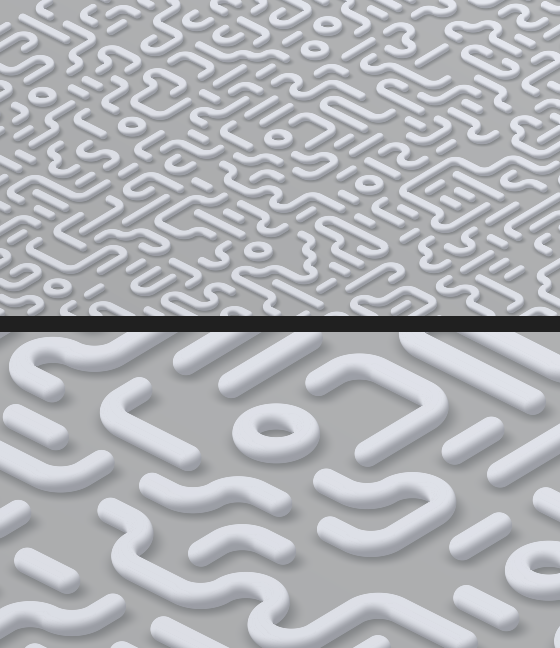
Top: the whole. Bottom: its middle third, enlarged.
Write a Shadertoy shader that draws this pattern.

```glsl
// Pale rounded tubes wander over a grey floor in an oblique parallel view.
// Every lattice cell keeps its two strongest edges; edges kept from both
// sides are linked into bends, bars, pills and rings, then ray marched.
const float CELL = 0.065;      // lattice step in canvas heights
const float TURN = 0.829;      // lattice rotation on the floor
const float TILT = 0.582;      // camera elevation
const float RADIUS = 0.213;    // tube radius in cells
const float AXIS_Z = 0.17;     // height of the tube axis
const float RUN_BIAS = 0.22;   // favours long straight bars
const float FALLOFF = 0.035;   // brightness drift across the canvas
const vec3 FLOOR_LIT = vec3(0.678, 0.682, 0.688);
const vec3 FLOOR_SHADE = vec3(0.510, 0.520, 0.530);
const vec3 TUBE_LIT = vec3(0.868, 0.878, 0.906);
const vec3 TUBE_SHADE = vec3(0.610, 0.620, 0.650);

// East, north, west, south
const vec2 DIRS[4] = vec2[4](vec2(1, 0), vec2(0, 1), vec2(-1, 0), vec2(0, -1));

float hash(vec2 p) {
    vec3 q = fract(p.xyx * 0.1031);
    q += dot(q, q.yzx + 33.33);
    return fract((q.x + q.y) * q.z);
}

vec2 toLattice(vec2 v) {
    float c = cos(TURN), s = sin(TURN);
    return vec2(c * v.x + s * v.y, c * v.y - s * v.x);
}

// Strength of an edge, keyed by its midpoint in half cells
float edgeWeight(vec2 key) {
    bool alongX = mod(key.x, 2.0) > 0.5;
    vec2 run = alongX ? vec2(floor(key.x / 8.0), key.y + 137.0)
                      : vec2(key.x + 291.0, floor(key.y / 8.0));
    return hash(key) + RUN_BIAS * hash(run);
}

vec4 cellWeights(vec2 id) {
    vec4 w;
    for (int i = 0; i < 4; i++) w[i] = edgeWeight(2.0 * id + DIRS[i]);
    return w;
}

// 1 when fewer than two edges of the cell are stronger
float keeps(vec4 weights, float w) {
    return step(dot(step(vec4(w + 1e-5), weights), vec4(1.0)), 1.5);
}

// Which of the four edges carry a tube
vec4 cellLinks(vec2 id) {
    vec4 own = cellWeights(id), links = vec4(0.0);
    for (int i = 0; i < 4; i++)
        if (keeps(own, own[i]) > 0.5) links[i] = keeps(cellWeights(id + DIRS[i]), own[i]);
    return links;
}

float segmentDistance(vec2 p, vec2 a, vec2 b) {
    vec2 ab = b - a;
    return length(p - a - ab * clamp(dot(p - a, ab) / dot(ab, ab), 0.0, 1.0));
}

// Distance from f (relative to the cell centre) to the centreline
float pathDistance(vec2 f, vec4 links) {
    float count = dot(links, vec4(1.0));
    vec2 dir = links.xy - links.zw;
    if (count < 0.5) return 1.0;
    if (count < 1.5) return segmentDistance(f, dir * 0.06, dir * 0.5);
    if (dot(dir, dir) < 0.5) return segmentDistance(f, -0.5 * links.xy, 0.5 * links.xy);
    vec2 q = dir * (0.5 * dir - f);   // quarter arc about a cell corner
    if (min(q.x, q.y) >= 0.0) return abs(length(q) - 0.5);
    return min(length(q - vec2(0.5, 0.0)), length(q - vec2(0.0, 0.5)));
}

// Distance to the closest centreline among the four nearest cells
float nearestPath(vec2 p) {
    float d = 1.0;
    for (int i = 0; i < 4; i++) {
        vec2 id = floor(p - 0.5) + vec2(i % 2, i / 2);
        d = min(d, pathDistance(p - id - 0.5, cellLinks(id)));
    }
    return d;
}

vec3 floorColor(vec2 p, vec3 light) {
    float contact = smoothstep(0.08, 0.44, nearestPath(p));
    float shadow = smoothstep(0.04, 0.42, nearestPath(p + light.xy / light.z * AXIS_Z));
    return mix(FLOOR_SHADE, FLOOR_LIT, 0.45 * contact + 0.55 * shadow);
}

vec3 tubeColor(vec3 pos, vec2 id, vec4 links, vec3 light) {
    vec2 f = pos.xy - id - 0.5, e = vec2(0.01, 0.0);
    vec2 slope = vec2(pathDistance(f + e.xy, links) - pathDistance(f - e.xy, links),
                      pathDistance(f + e.yx, links) - pathDistance(f - e.yx, links)) / (2.0 * e.x);
    vec3 n = normalize(vec3(slope * pathDistance(f, links), pos.z - AXIS_Z + 1e-4));
    return mix(TUBE_SHADE, TUBE_LIT, smoothstep(-0.5, 0.55, dot(n, light)));
}

void mainImage(out vec4 fragColor, in vec2 fragCoord) {
    // Oblique parallel camera over the floor plane
    float pixel = 1.0 / (iResolution.y * CELL);
    vec2 view = (fragCoord - 0.5 * iResolution.xy) * pixel;
    vec2 ground = toLattice(vec2(view.x, view.y / sin(TILT)));
    vec3 ray = vec3(toLattice(vec2(0.0, cos(TILT))), -sin(TILT));
    vec3 light = normalize(vec3(toLattice(vec2(-0.42, 0.32)), 0.87));
    // March down to the floor, remembering the closest approach
    float radius = RADIUS - 0.5 * pixel, closest = 1.0;
    vec3 pos = vec3(ground, 0.0) - ray * (AXIS_Z + RADIUS) / sin(TILT), hit = pos;
    vec2 id = floor(pos.xy), hitId = id;
    vec4 links = cellLinks(id), hitLinks = links;
    for (int i = 0; i < 32; i++) {
        if (floor(pos.xy) != id) { id = floor(pos.xy); links = cellLinks(id); }
        float d = length(vec2(pathDistance(pos.xy - id - 0.5, links), pos.z - AXIS_Z)) - radius;
        if (d < closest) { closest = d; hit = pos; hitId = id; hitLinks = links; }
        if (d < 0.002 || pos.z < 0.0) break;
        pos += ray * clamp(d, 0.01, 0.08);
    }
    float coverage = 1.0 - smoothstep(0.0, pixel, closest);
    vec3 tube = tubeColor(hit, hitId, hitLinks, light);
    // Gentle light falloff from the upper right to the lower left
    float drift = 1.0 + FALLOFF * (dot(fragCoord / iResolution.xy, vec2(1.0)) - 1.0);
    fragColor = vec4(mix(floorColor(ground, light), tube, coverage) * drift, 1.0);
}
```
